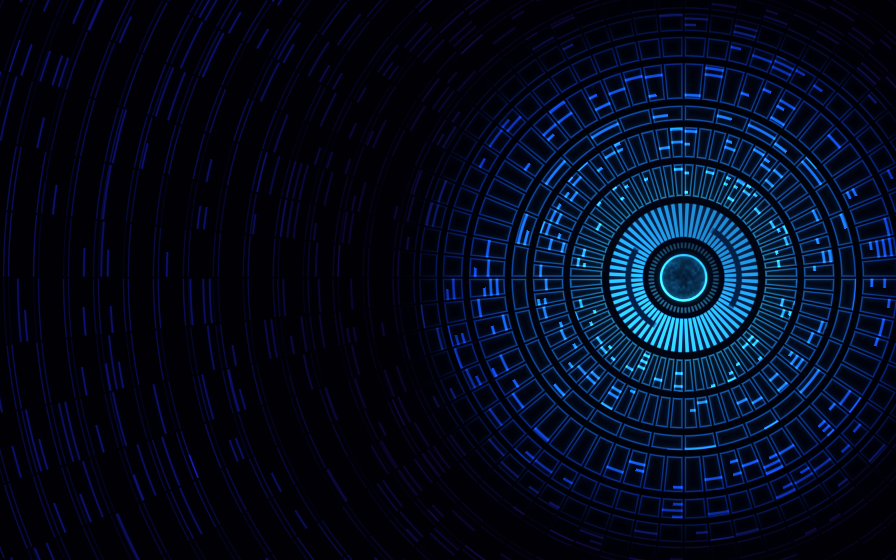
Write a WebGL 1 fragment shader that draws this background.

```glsl
precision highp float;
// A glowing orb inside concentric rings of segmented cells on near black.
// Polar coordinates pick a ring and a cell; distances to the cell borders give
// the neon outlines, and hashes scatter short arc dashes through the cells.
uniform vec2 u_resolution;

const float TAU = 6.28318;

float hash(vec2 p) {
  p = fract(p * vec2(0.1031, 0.1137) + 0.17);
  p += dot(p, p.yx + 33.33);
  return fract((p.x + p.y) * p.x * 17.0);
}

float noise(vec2 p) {
  vec2 i = floor(p), f = fract(p);
  f = f * f * (3.0 - 2.0 * f);
  return mix(mix(hash(i), hash(i + vec2(1, 0)), f.x),
             mix(hash(i + vec2(0, 1)), hash(i + vec2(1, 1)), f.x), f.y);
}

// Soft line of half width w at distance d
float line(float d, float w, float px) {
  return 1.0 - smoothstep(w - px * 0.5, w + px, abs(d));
}

// Band between two radii
float band(float r, float lo, float hi, float px) {
  return smoothstep(lo - px, lo + px, r) * (1.0 - smoothstep(hi - px, hi + px, r));
}

// Radius of the gap before ring i; one narrow ring breaks the rhythm
float ringEdge(float i) {
  float narrow = 1.0 - step(0.5, abs(i - 3.0));
  return 0.14 + 0.0535 * i + 0.036 * sin(0.449 * min(i, 7.0)) - 0.022 * narrow;
}

// Cyan at the core, through blue and indigo, to dim blue far away
vec3 neon(float r) {
  vec3 c = mix(vec3(0.18, 0.76, 0.98), vec3(0.09, 0.42, 0.85), smoothstep(0.1, 0.26, r));
  c = mix(c, vec3(0.04, 0.19, 0.68), smoothstep(0.26, 0.42, r));
  c = mix(c, vec3(0.11, 0.04, 0.38), smoothstep(0.42, 0.53, r));
  return mix(c, vec3(0.06, 0.08, 0.52), smoothstep(0.55, 0.85, r));
}

// Outlined cells with scattered dashes
vec3 cells(float r, float turn, float px) {
  float id = 0.0, lo = 0.14, hi = 0.2;
  for (int i = 0; i < 26; i++) {
    float e = ringEdge(float(i));
    if (r >= e) {
      id = float(i);
      lo = e;
      hi = ringEdge(id + 1.0);
    }
  }
  float far = smoothstep(0.38, 0.54, r);
  float count = abs(id - 2.0) < 0.5 ? 32.0 : 64.0;
  vec2 cell = vec2(floor(turn * count), id * 7.0 + 3.0);
  float u = fract(turn * count);
  float pick = hash(cell);

  // Distances to the arcs and to the radial sides
  float gap = mix(0.006, 0.003, far);
  float arc = min(r - lo, hi - r) - gap;
  float side = (0.5 - abs(u - 0.5)) * TAU * r / count - 0.0018;
  float inside = smoothstep(-px, px, min(arc, side));

  float outline = line(arc - 0.001, 0.0012, px) * mix(0.55, 0.15 + 0.65 * pick, far);
  outline = max(outline, line(side - 0.001, 0.001, px) * 0.5 * (1.0 - far));
  float halo = exp(-max(min(arc, side), 0.0) * 190.0) * 0.26 * (1.0 - far);

  // Groups of parallel dashes, each filling all or half of its cell
  float dash = 0.0;
  for (int k = 0; k < 4; k++) {
    float n = float(k);
    float h = hash(cell + vec2(n * 13.0, 41.0));
    float pos = lo + gap + 0.006 + pick * 0.55 * (hi - lo) + n * 0.0115;
    float shown = step(mix(0.64, 0.58, far), h) * step(0.25, hash(cell + 71.0));
    float span = h > 0.84 ? step(0.5, u) : 1.0;
    float d = r - pos;
    float glow = line(d, mix(0.002, 0.0012, far), px) + 0.2 * exp(-abs(d) * 260.0);
    dash = max(dash, glow * shown * span * (0.6 + 0.5 * h));
  }
  dash *= mix(1.0, 0.75, far);

  // Dim trough beyond the bright disc, then a slow return
  float level = 1.0 - 0.5 * smoothstep(0.36, 0.5, r) + 0.35 * smoothstep(0.62, 0.95, r);
  return neon(r) * (outline + halo + dash) * inside * level;
}

// Orb, tick ring and bright spokes
vec3 core(vec2 p, float r, float turn, float px) {
  float ang = turn * TAU;
  float low = 0.85 - 0.25 * dot(p / max(r, 0.001), vec2(0.45, 0.85));

  // Spokes, cut by a broken dark arc
  float u = abs(fract(turn * 64.0) - 0.5) * TAU * r / 64.0;
  float spoke = line(u, 0.0023 + 0.008 * (r - 0.07), px) * band(r, 0.073, 0.133, px);
  float cut = smoothstep(-0.1, 0.1, sin(ang * 2.0 + 1.1));
  spoke *= 1.0 - cut * band(r, 0.094, 0.104, px);
  vec3 col = vec3(0.17, 0.7, 0.93) * spoke * low;
  col += vec3(0.01, 0.1, 0.19) * band(r, 0.073, 0.133, px);

  // Small ticks around the orb
  float tick = line(abs(fract(turn * 56.0) - 0.5) * TAU * r / 56.0, 0.0014, px);
  col += vec3(0.12, 0.36, 0.46) * tick * band(r, 0.053, 0.063, px) * low;

  // Mottled globe with a lit rim
  float globe = 1.0 - smoothstep(0.041, 0.041 + px * 1.5, r);
  float mottle = noise(p * 110.0 + 20.0) * noise(p * 230.0 + 50.0);
  col += globe * vec3(0.03, 0.2, 0.29) * (0.25 + mottle + r * 12.0);
  float rim = line(r - 0.0405, 0.0016, px) + 0.45 * exp(-abs(r - 0.0405) * 280.0);
  return col + vec3(0.18, 0.68, 0.85) * rim * low;
}

void main() {
  float px = 1.0 / u_resolution.y;
  vec2 p = gl_FragCoord.xy * px;
  p -= vec2(0.763 * u_resolution.x * px, 0.504);
  float r = length(p);
  float turn = atan(p.y, p.x) / TAU + 0.5;

  vec3 col = vec3(0.0, 0.0, 0.018) + vec3(0.004, 0.022, 0.06) * exp(-r * r * 10.0);
  col += r < 0.138 ? core(p, r, turn, px) : cells(r, turn, px);
  gl_FragColor = vec4(min(col, 1.0), 1.0);
}
```
